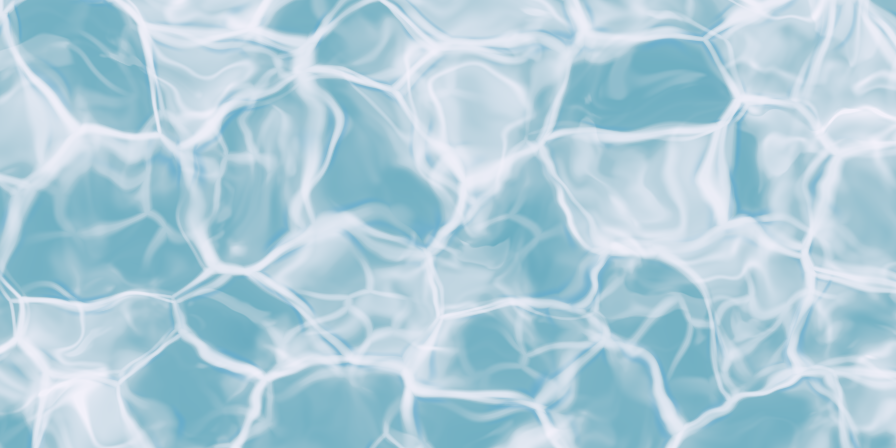
This texture is drawn by a WebGL 1 fragment shader. Its source:

```glsl
precision highp float;
uniform vec2 u_resolution;

const vec3 TEAL = vec3(0.27, 0.59, 0.70);
const vec3 WATER = vec3(0.42, 0.68, 0.755);
const vec3 MIST = vec3(0.66, 0.785, 0.835);
const vec3 FOAM = vec3(0.95, 0.945, 0.98);
const vec3 FRINGE = vec3(0.36, 0.66, 0.82);
const vec2 CELLS = vec2(3.3, 3.8);   // large caustic cells per canvas height
const float SMALL_CELLS = 2.1;       // size ratio of the finer net
const float LINE_MIN = 0.03;
const float LINE_MAX = 0.085;
const float SPLIT = 0.075;           // how far the light sheets drift apart
const float MILK = 0.56;

vec2 hash2(vec2 p) {
  vec3 q = fract(p.xyx * vec3(0.1031, 0.1030, 0.0973));
  q += dot(q, q.yzx + 33.33);
  return fract((q.xx + q.yz) * q.zy);
}

// Gradient noise, roughly -0.6 to 0.6
float noise(vec2 p) {
  vec2 i = floor(p), f = fract(p);
  vec2 u = f * f * f * (f * (f * 6.0 - 15.0) + 10.0);
  vec2 e = vec2(1.0, 0.0);
  float a = dot(hash2(i) * 2.0 - 1.0, f);
  float b = dot(hash2(i + e) * 2.0 - 1.0, f - e);
  float c = dot(hash2(i + e.yx) * 2.0 - 1.0, f - e.yx);
  float d = dot(hash2(i + 1.0) * 2.0 - 1.0, f - 1.0);
  return mix(mix(a, b, u.x), mix(c, d, u.x), u.y);
}

float fbm(vec2 p) {
  float sum = 0.0, amp = 1.0;
  for (int i = 0; i < 4; i++) {
    sum += amp * noise(p);
    p = mat2(1.6, 1.2, -1.2, 1.6) * p + 7.3;
    amp *= 0.48;
  }
  return sum;
}

vec2 swirl(vec2 p) {
  return vec2(noise(p + 11.7), noise(p + 47.2));
}

// Voronoi: x = distance to the cell border, y = random value of the cell
vec2 cellNet(vec2 p) {
  vec2 i = floor(p), f = fract(p), nearCell = vec2(0.0), toNear = vec2(0.0);
  float best = 8.0, border = 8.0;
  for (int y = -1; y <= 1; y++)
    for (int x = -1; x <= 1; x++) {
      vec2 g = vec2(float(x), float(y));
      vec2 r = g + 0.1 + 0.8 * hash2(i + g) - f;
      float d = dot(r, r);
      if (d < best) { best = d; toNear = r; nearCell = g; }
    }
  for (int y = -2; y <= 2; y++)
    for (int x = -2; x <= 2; x++) {
      vec2 g = nearCell + vec2(float(x), float(y));
      vec2 r = g + 0.1 + 0.8 * hash2(i + g) - f;
      vec2 gap = r - toNear;
      if (dot(gap, gap) > 0.0001)
        border = min(border, dot(0.5 * (r + toNear), normalize(gap)));
    }
  return vec2(border, hash2(i + nearCell + 91.0).x);
}

float lineAt(float d, float width) {
  return 1.0 - smoothstep(0.15 * width, width, d);
}

void main() {
  vec2 p = gl_FragCoord.xy / u_resolution.y + 3.0;

  // Surface refraction: broad bends, small bends, patchy fine ripples
  float choppy = smoothstep(-0.05, 0.35, noise(p * 2.7 + 5.0));
  vec2 q = p + 0.10 * swirl(p * 3.0) + 0.035 * swirl(p * 8.0);
  q += choppy * 0.013 * swirl(p * vec2(17.0, 27.0));

  // Caustic net seen through three drifting sheets
  float light = 0.0, fringe = 0.0;
  vec2 mainCell = vec2(0.0);
  for (int k = 0; k < 3; k++) {
    float s = float(k);
    vec2 net = cellNet((q + s * SPLIT * swirl(p * 4.5 + s * 19.0)) * CELLS);
    if (k == 0) mainCell = net;
    float vary = smoothstep(-0.3, 0.35, noise(p * 5.0 + s * 31.0));
    float width = mix(LINE_MIN, LINE_MAX, vary);
    float power = (0.9 - 0.2 * s) * mix(0.35, 1.0, smoothstep(-0.3, 0.2, noise(p * 6.0 - s * 23.0)));
    light = 1.0 - (1.0 - light) * (1.0 - power * lineAt(net.x, width));
    float band = smoothstep(0.6 * width, width, net.x) * (1.0 - smoothstep(width, width + 0.045, net.x));
    fringe = max(fringe, band * smoothstep(0.0, 0.3, noise(p * 7.0 + s * 13.0)));
  }
  float fine = cellNet((q + 0.05 * swirl(p * 9.0)) * CELLS * SMALL_CELLS + 17.0).x;
  float fineMask = smoothstep(-0.05, 0.3, noise(p * 3.2 + 61.0));
  light = 1.0 - (1.0 - light) * (1.0 - 0.5 * fineMask * lineAt(fine, 0.13));
  light = 1.0 - (1.0 - light) * (1.0 - 0.16 * exp(-9.0 * mainCell.x));

  // Milky veils, cloudy in some cells and clear in others
  vec2 w = q + 0.13 * swirl(q * 5.0 + 3.0) + 0.04 * swirl(q * 13.0);
  float cellBias = (mainCell.y - 0.5) * smoothstep(0.0, 0.06, mainCell.x);
  float milk = smoothstep(-0.32, 0.36, 1.1 * fbm(w * 3.6) + 0.6 * cellBias);
  float texture = noise(w * vec2(11.0, 13.0) + 29.0);
  float wisps = 1.0 - smoothstep(0.0, 0.11, abs(noise(w * vec2(6.0, 7.5) + 83.0)));
  float patches = smoothstep(0.20, 0.32, fbm(w * vec2(4.2, 5.6) + 37.0));

  float tone = 0.06 + 0.10 * noise(p * 4.0 + 71.0);
  tone += MILK * milk * (1.0 + 0.6 * texture);
  tone += wisps * (0.04 + 0.15 * milk);
  tone += 0.26 * patches * (1.0 - 0.5 * milk);
  tone = 1.0 - (1.0 - tone) * (1.0 - 0.88 * light);

  // Tone to colour, with deep pools and blue refraction rims
  vec3 color = mix(WATER, MIST, smoothstep(0.0, 1.0, 0.5 + (tone - 0.24) * 1.6));
  color = mix(color, FOAM, clamp((tone - 0.42) / 0.56, 0.0, 1.0));
  float pool = smoothstep(0.25, 0.5, noise(p * 2.3 + 43.0)) * (1.0 - smoothstep(0.0, 0.3, tone));
  color = mix(color, TEAL, 0.7 * pool);
  color = mix(color, FRINGE, 0.5 * fringe * (1.0 - smoothstep(0.35, 0.9, tone)));
  gl_FragColor = vec4(color, 1.0);
}
```
